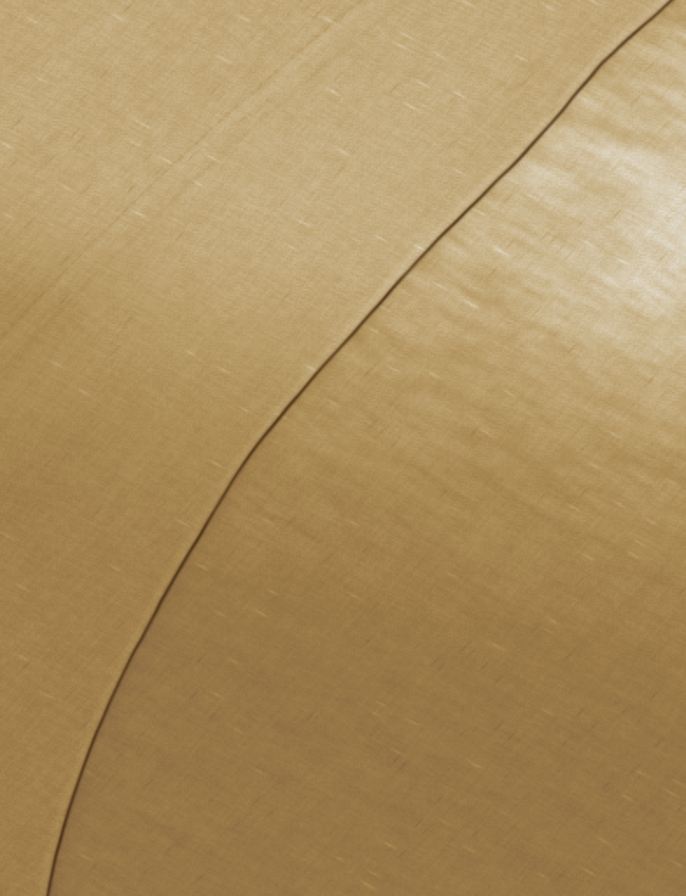
Reproduce this texture procedurally as a Shadertoy shader.

```glsl
// Ochre linen: a folded flap with a double-stitched hem lies over a sheet lit from the upper right.
// A curved fold line splits two tone gradients; stretched value noise adds threads,
// ripples and slubs, and one tone-to-colour ramp tints everything.

float hash(vec2 p) {
    return fract(sin(dot(p, vec2(127.1, 311.7))) * 43758.5453);
}

float noise(vec2 p) {
    vec2 cell = floor(p), f = fract(p);
    f = f * f * (3.0 - 2.0 * f);
    return mix(mix(hash(cell), hash(cell + vec2(1, 0)), f.x),
               mix(hash(cell + vec2(0, 1)), hash(cell + vec2(1, 1)), f.x), f.y);
}

vec2 rotate(vec2 p, float angle) {
    float c = cos(angle), s = sin(angle);
    return vec2(c * p.x + s * p.y, c * p.y - s * p.x);
}

float bump(float x, float center, float width) {
    float t = (x - center) / width;
    return exp(-t * t);
}

float glow(vec2 p, vec2 center, vec2 size) {
    vec2 q = (p - center) / size;
    return exp(-dot(q, q));
}

// Centred noise stretched along a direction
float fibres(vec2 p, float angle, vec2 frequency) {
    return noise(rotate(p, angle) * frequency) - 0.5;
}

// Horizontal position of the fold at height y
float foldX(float y) {
    float x = 0.052 + y * (0.1814 + y * (0.6846 - 0.169 * y));
    return x - 0.009 * bump(y, 0.5, 0.1) + 0.007 * bump(y, 0.82, 0.07)
             - 0.006 * bump(y, 0.935, 0.04);
}

// Signed distance to the fold, positive on the sheet
float foldDistance(vec2 p) {
    float slope = (foldX(p.y + 0.01) - foldX(p.y - 0.01)) / 0.02;
    return (p.x - foldX(p.y)) / sqrt(1.0 + slope * slope);
}

// Distance across the curved hem, positive above it
float hemDistance(vec2 p) {
    return (p.y - 0.622 - p.x * (1.07 - 0.33 * p.x)) * 0.71;
}

// Sparse short thick threads, one candidate per cell
float slubs(vec2 p, float angle, vec2 cells) {
    vec2 q = rotate(p, angle) * cells;
    vec2 cell = floor(q);
    vec2 center = vec2(0.5, 0.25 + 0.5 * hash(cell + 7.0));
    float present = step(0.93, hash(cell));
    return present * glow(fract(q), center, vec2(0.2, 0.12));
}

float weave(vec2 p) {
    return 0.022 * fibres(p, -0.45, vec2(70.0, 310.0))
         + 0.020 * fibres(p, 0.85, vec2(60.0, 290.0))
         + 0.022 * (hash(floor(p * 512.0)) - 0.5);
}

float flapTone(vec2 p) {
    float tone = mix(0.625, 0.755, smoothstep(0.38, 0.88, p.y + 0.28 * p.x));
    tone += 0.022 * glow(p, vec2(0.36, 0.78), vec2(0.18, 0.16));
    tone -= 0.035 * glow(p, vec2(0.0, 0.66), vec2(0.1, 0.06));
    tone += 0.015 * fibres(p, 0.75, vec2(5.0, 16.0));

    // Two stitched rows and the raised band between them
    float hem = hemDistance(p);
    float along = dot(p, vec2(0.71));
    float stitch = 0.5 + 0.5 * smoothstep(-0.3, 0.3, sin(along * 520.0));
    tone -= 0.03 * stitch * bump(hem, 0.0, 0.0018);
    tone -= 0.013 * bump(hem, -0.028, 0.003);
    tone += 0.012 * bump(hem, -0.008, 0.006);
    return tone;
}

float sheetTone(vec2 p) {
    float height = p.y + 0.22 * (p.x - 0.4);
    float tone = mix(0.59, 0.77, smoothstep(0.2, 0.84, height));
    tone += 0.065 * glow(p, vec2(0.74, 0.74), vec2(0.2, 0.17));
    tone -= 0.025 * glow(p, vec2(0.76, 1.0), vec2(0.1, 0.07));

    // Ripples strengthen towards the light
    float lit = smoothstep(0.25, 0.8, height);
    vec2 bent = p + 0.012 * vec2(noise(p * 13.0), noise(p * 13.0 + 40.0));
    float ripples = 0.055 * fibres(bent, -0.42, vec2(13.0, 62.0))
                  + 0.045 * fibres(bent, -0.55, vec2(32.0, 120.0));
    return tone + ripples * (0.25 + 0.75 * lit);
}

vec3 linenColor(float tone) {
    float u = (tone - 0.60) / 0.21;
    float sag = u * (1.0 - u);
    return vec3(tone, 0.47 + 0.27 * u - 0.06 * sag, 0.28 + 0.32 * u - 0.22 * sag);
}

void mainImage(out vec4 fragColor, in vec2 fragCoord) {
    vec2 p = fragCoord / iResolution.y;
    float fold = foldDistance(p) + 0.0012 * (noise(p * 45.0) - 0.5);
    float pixel = 1.0 / iResolution.y;
    float onSheet = smoothstep(-pixel, pixel, fold);

    // Cloth, shadow cast on the sheet, and light along the flap lip
    float sheet = sheetTone(p) - 0.055 * exp(-max(fold, 0.0) / 0.009);
    float flap = flapTone(p) + 0.025 * bump(fold, -0.006, 0.005);
    float tone = mix(flap, sheet, onSheet) + weave(p);
    tone += 0.05 * slubs(p, -0.5, vec2(24.0, 75.0)) - 0.035 * slubs(p + 3.0, 0.8, vec2(28.0, 90.0));

    // Dark crease beneath the lip
    float crease = bump(fold, 0.001, 0.0022) * (0.7 + 0.3 * noise(p * 30.0));
    vec3 color = mix(linenColor(tone), vec3(0.27, 0.17, 0.07), 0.85 * crease);
    fragColor = vec4(clamp(color, 0.0, 1.0), 1.0);
}
```
